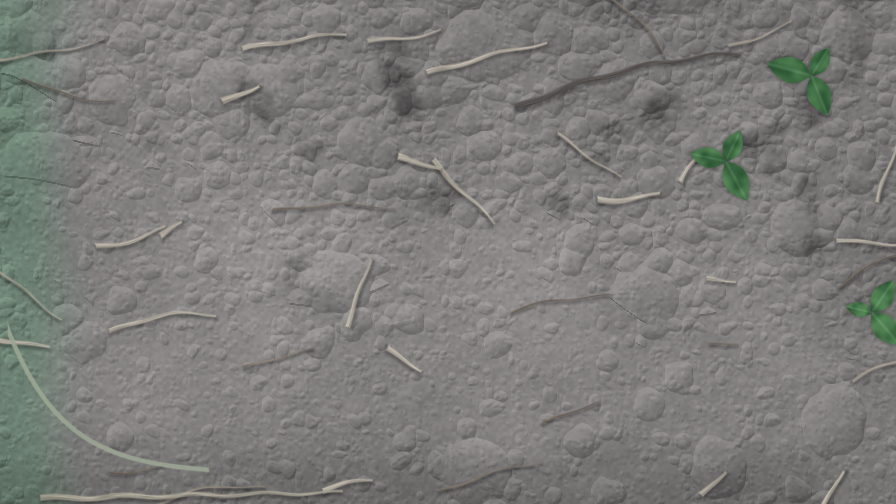
Reproduce this texture procedurally as a Shadertoy shader.

```glsl
float hash(vec2 p) {
    return fract(sin(dot(p, vec2(127.1, 311.7))) * 43758.5453);
}

float noise(vec2 p) {
    vec2 i = floor(p), f = fract(p);
    f = f * f * (3.0 - 2.0 * f);
    return mix(mix(hash(i), hash(i + vec2(1, 0)), f.x),
               mix(hash(i + vec2(0, 1)), hash(i + vec2(1, 1)), f.x), f.y);
}

float fbm(vec2 p) {
    float sum = 0.0, amp = 0.53;
    for (int i = 0; i < 4; i++) {
        sum += amp * noise(p);
        p = mat2(1.6, 1.2, -1.2, 1.6) * p + 5.3;
        amp *= 0.5;
    }
    return sum;
}

mat2 turn(float a) {
    return mat2(cos(a), -sin(a), sin(a), cos(a));
}

// Height of rounded lumps scattered over a jittered grid
float clods(vec2 p, float scale, float share) {
    p *= scale;
    vec2 cell = floor(p);
    float height = 0.0;
    for (int k = 0; k < 9; k++) {
        vec2 c = cell + vec2(k % 3 - 1, k / 3 - 1);
        if (hash(c + 11.3) > share) continue;
        float size = mix(0.2, 0.6, hash(c + 7.1));
        vec2 q = p - c - 0.2 - 0.6 * vec2(hash(c), hash(c + 3.9));
        q.x *= mix(0.75, 1.2, hash(c + 5.7));
        float dome = max(1.0 - dot(q, q) / (size * size), 0.0);
        height = max(height, size * pow(dome, 0.65));
    }
    return height / scale;
}

// How crumbly the soil is: rough above, smoother below
float roughness(vec2 p) {
    return smoothstep(0.3, 0.75, p.y + 0.5 * (noise(p * 3.0) - 0.5));
}

float ground(vec2 p) {
    float rough = roughness(p);
    vec2 w = p + 0.014 * (vec2(noise(p * 32.0), noise(p * 32.0 + 40.0)) - 0.5);
    float h = max(clods(w, 8.0, 0.05 + 0.18 * rough) * 0.7,
                  clods(w + 3.0, 18.0, 0.1 + 0.45 * rough));
    h = max(h, clods(w + 7.0, 38.0, 0.25 + 0.45 * rough));
    h += 0.7 * clods(w, 80.0, 0.45);
    return h + 0.025 * fbm(p * 13.0) + 0.0035 * noise(p * 110.0);
}

// Tapered, bent stalk with a soft shadow below it
void paintStalk(inout vec3 col, vec2 p, vec2 centre, float angle, float len,
                float width, float bend, vec3 tint) {
    float px = 1.2 / iResolution.y;
    vec2 q = turn(angle) * (p - centre);
    q.y -= bend * q.x * q.x + 0.003 * sin(q.x * 45.0 + centre.x * 20.0);
    float w = width * (0.8 - 0.35 * q.x / len);
    float along = abs(q.x) - len;
    float shadow = 1.0 - smoothstep(-0.003, 0.007, max(abs(q.y + 0.005) - w, along));
    col *= 1.0 - 0.25 * shadow;
    float fibre = noise(vec2(q.x * 35.0, q.y * 400.0) + centre * 50.0);
    tint *= 0.82 + 0.25 * fibre + 0.1 * clamp(q.y / width, -1.0, 1.0);
    col = mix(col, tint, 0.9 - 0.9 * smoothstep(-px, px, max(abs(q.y) - w, along)));
}

void paintLeaf(inout vec3 col, vec2 p, vec2 base, float angle, float len) {
    vec2 q = turn(angle) * (p - base) / len;
    float x = clamp(q.x, 0.0, 1.0);
    float d = (abs(q.y) - 1.1 * x * (1.0 - x) * (1.15 - 0.3 * x)) * len;
    d = max(d, (abs(q.x - 0.5) - 0.5) * len);
    col *= 0.8 + 0.2 * smoothstep(-0.004, 0.01, d);
    vec3 green = mix(vec3(0.17, 0.33, 0.2), vec3(0.34, 0.53, 0.34), noise(q * 5.0 + base * 9.0));
    green += 0.07 - 0.07 * smoothstep(0.0, 0.06, abs(q.y));
    col = mix(green, col, smoothstep(-0.0018, 0.0018, d));
}

void mainImage(out vec4 fragColor, in vec2 fragCoord) {
    vec2 p = fragCoord / iResolution.y;

    // Soil lit from the upper left
    float rough = roughness(p);
    float slope = (ground(p) - ground(p + vec2(-0.002, 0.004))) / 0.0045;
    float tone = 0.485 + 0.055 * clamp(slope, -1.7, 1.2);
    tone += 0.13 * (fbm(p * 4.0) - 0.5) + 0.05 * (noise(p * 150.0) - 0.5);
    vec2 bright = (p - vec2(0.6, 0.42)) / vec2(0.75, 0.3);
    tone += 0.04 * exp(-dot(bright, bright)) - 0.05 * (1.0 - smoothstep(0.0, 0.16, p.y));
    tone -= 0.14 * rough * smoothstep(0.56, 0.8, fbm(p * 10.0 + 20.0));
    vec3 col = tone * vec3(1.012, 0.992, 0.988);

    // Greenish tinge along the left border
    float tinge = 1.0 - smoothstep(0.01, 0.19, p.x + 0.08 * (noise(p * 5.0) - 0.5));
    col *= mix(vec3(1), vec3(0.87, 1.06, 0.95), tinge);

    // Scattered straw and thin roots
    for (int i = 0; i < 36; i++) {
        vec2 id = vec2(i, 4.7);
        vec2 centre = (vec2(i % 6, i / 6) + vec2(hash(id), hash(id + 1.3))) * vec2(0.3, 0.167);
        float r = hash(id + 2.1) * 2.0 - 0.9, kind = hash(id + 6.2);
        float len = mix(0.025, 0.13, pow(hash(id + 3.4), 1.6));
        vec3 tint = mix(vec3(0.43, 0.39, 0.35), vec3(0.74, 0.71, 0.66), smoothstep(0.1, 0.6, kind));
        paintStalk(col, p, centre, 0.15 + 1.2 * r * abs(r), len, mix(0.0018, 0.0065, kind * kind),
                   3.0 * (hash(id + 8.8) - 0.5), tint);
    }

    // Long dark twig, low straw and the curved stem at the left
    paintStalk(col, p, vec2(1.24, 0.86), 0.24, 0.23, 0.006, -0.4, vec3(0.36, 0.34, 0.33));
    paintStalk(col, p, vec2(0.38, 0.017), 0.02, 0.3, 0.005, 0.0, vec3(0.68, 0.66, 0.6));
    float fall = 0.33 * exp(-9.0 * p.x);
    float stem = abs(p.y - 0.06 - fall) / sqrt(1.0 + 81.0 * fall * fall) - 0.005;
    stem = max(stem, abs(p.x - 0.215) - 0.2);
    col = mix(col, vec3(0.61, 0.65, 0.58), 0.9 - 0.9 * smoothstep(-0.0025, 0.0015, stem));

    // Seedlings near the right side
    vec2 plants[3] = vec2[3](vec2(1.44, 0.68), vec2(1.61, 0.85), vec2(1.73, 0.38));
    for (int i = 0; i < 9; i++) {
        vec2 id = vec2(i, 9.1);
        float angle = 0.6 + float(i % 3) * 2.1 + 0.9 * hash(id);
        paintLeaf(col, p, plants[i / 3], angle, mix(0.05, 0.095, hash(id + 2.0)));
    }
    fragColor = vec4(clamp(col, 0.0, 1.0), 1.0);
}
```
